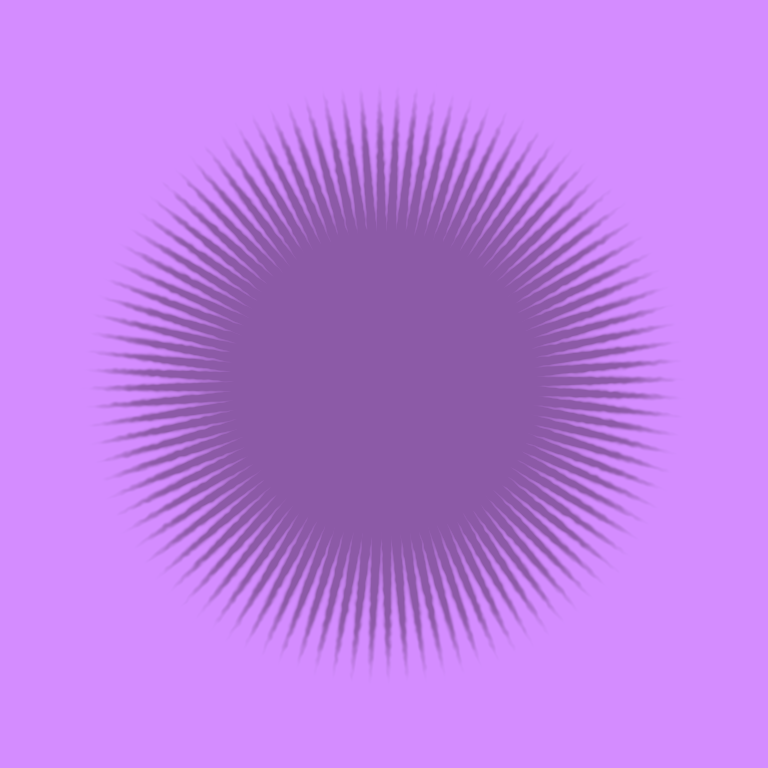
Write a three.js fragment shader that draws this background.

```glsl
// Draws a dark purple disc with a fringe of soft, slightly ragged rays on lilac.
varying vec2 vUv;

const vec3 LILAC = vec3(0.83, 0.55, 1.0);
const vec3 PLUM = vec3(0.55, 0.352, 0.655);
const float RAY_COUNT = 100.0;
const float NOISE_SCALE = 110.0;

// Random gradient for a lattice point
vec2 hashGradient(vec2 cell) {
  vec2 k = vec2(dot(cell, vec2(127.1, 311.7)), dot(cell, vec2(269.5, 183.3)));
  return 2.0 * fract(sin(k) * 43758.5) - 1.0;
}

float gradientNoise(vec2 p) {
  vec2 i = floor(p);
  vec2 f = fract(p);
  vec2 u = f * f * (3.0 - 2.0 * f);
  vec2 e = vec2(0.0, 1.0);
  float a = dot(hashGradient(i), f);
  float b = dot(hashGradient(i + e.yx), f - e.yx);
  float c = dot(hashGradient(i + e.xy), f - e.xy);
  float d = dot(hashGradient(i + e.yy), f - e.yy);
  return mix(mix(a, b, u.x), mix(c, d, u.x), u.y);
}

// 1 along the spine of a ray, 0 in the middle of a gap
float rayProfile(vec2 p, float count, float wobble) {
  return 0.5 + 0.5 * sin(atan(p.y, p.x) * count + wobble);
}

// Fade from the dark body to the ground: crisp in the gaps, long on the rays
float fringeFade(float radius, float ray) {
  float start = mix(0.197, 0.31, ray);
  float end = mix(0.32, 0.395, ray);
  float t = clamp((radius - start) / (end - start), 0.0, 1.0);
  return smoothstep(0.0, 1.0, pow(t, mix(0.6, 1.0, ray)));
}

void main() {
  vec2 p = vUv - 0.5;

  // Fine noise frays the sides and the tips of the rays
  float grain = gradientNoise(p * NOISE_SCALE);
  float ray = rayProfile(p, RAY_COUNT, 0.6 * grain);
  float fray = 0.012 * gradientNoise(p * NOISE_SCALE + 37.0);

  float fade = fringeFade(length(p) + fray, ray);
  gl_FragColor = vec4(mix(PLUM, LILAC, fade), 1.0);
}
```
